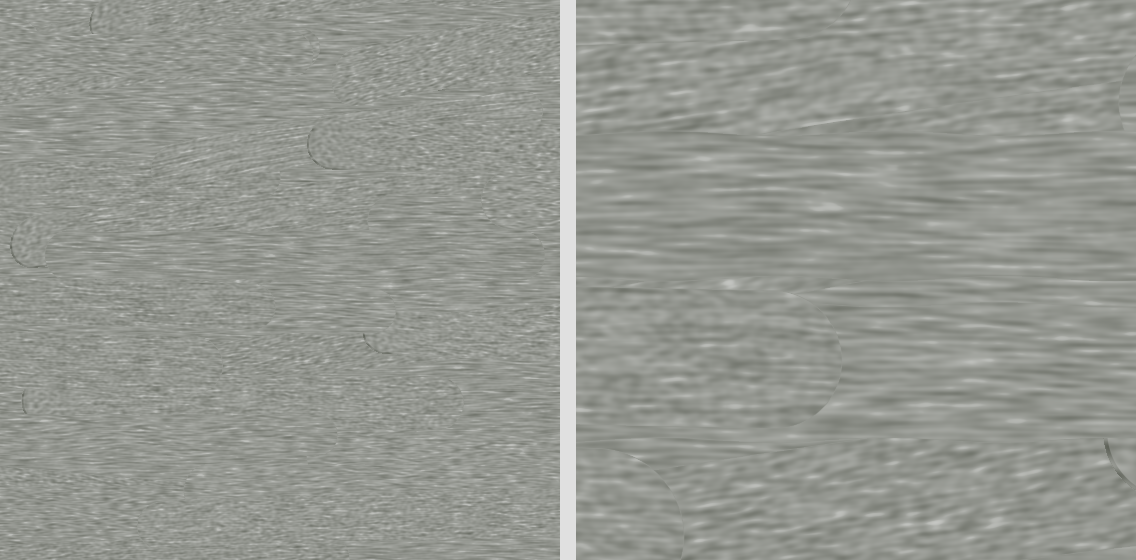
Left, the full canvas; right, a detail of the centre.
This texture map is drawn by a Shadertoy shader. Its source:

```glsl
// Grey-green brushed paint: long, overlapping, nearly horizontal strokes.
// A cheap loop finds the uppermost bent capsule at each point; its bristle
// marks, grain and bumpy round start are then drawn once with gradient noise.

const int STROKES = 40;
const vec3 SHADOW = vec3(0.495, 0.507, 0.477);
const vec3 PALE = vec3(0.665, 0.673, 0.653);

struct Stroke {
    vec2 local;     // x along the bristles, y across them
    float dist;     // signed distance to the outline
    float radius;
    float seed;
    float tilted;   // 1 when the stroke rises or sinks
    float loaded;   // 1 when it starts with thick paint
};

// Random gradient at a lattice corner, projected on the offset to it
float corner(ivec2 cell, vec2 offset) {
    uint h = uint(cell.x) * 374761393u + uint(cell.y) * 668265263u;
    h = (h ^ (h >> 13u)) * 1274126177u;
    h ^= h >> 16u;
    vec2 slope = vec2(h & 255u, (h >> 8u) & 255u) / 127.5 - 1.0;
    return 1.2 * dot(slope, offset);
}

// Gradient noise, about -0.7 to 0.7
float gradientNoise(vec2 p) {
    ivec2 cell = ivec2(floor(p));
    vec2 f = fract(p);
    vec2 w = f * f * (3.0 - 2.0 * f);
    float low = mix(corner(cell, f),
                    corner(cell + ivec2(1, 0), f - vec2(1, 0)), w.x);
    float high = mix(corner(cell + ivec2(0, 1), f - vec2(0, 1)),
                     corner(cell + ivec2(1, 1), f - vec2(1, 1)), w.x);
    return mix(low, high, w.y);
}

// Signed distance to a straight round-ended band starting at the origin
float bandDistance(vec2 p, float len, float radius) {
    return length(vec2(p.x - clamp(p.x, 0.0, len), p.y)) - radius;
}

// Places one stroke by its seed and bends the canvas into its space
Stroke makeStroke(vec2 uv, float seed) {
    vec4 r = fract(sin(seed * vec4(12.99, 78.23, 37.72, 93.97)) * 4375.85);
    float tilted = step(0.48, r.x);
    float slope = tilted * mix(-0.13, 0.26, r.y);
    float radius = mix(0.034, 0.052, r.z);
    float len = mix(0.4, 1.1, fract(r.z * 7.0));
    vec2 start = vec2(mix(-0.6, 0.95, r.w), fract(seed * 0.618) * 1.1 - 0.05);

    vec2 p = uv - start;
    p.y -= slope * p.x * (1.0 - 0.35 * p.x);
    p.y *= inversesqrt(1.0 + slope * slope);
    float loaded = tilted * step(0.3, fract(r.w * 9.0));
    float wear = 0.0015 * sin(p.x * 47.0 + seed) * (1.0 - loaded);
    float d = bandDistance(p, len, radius) + wear;
    return Stroke(p, d, radius, seed, tilted, loaded);
}

// Bristle marks with grain and a few light glints, centred on zero
float bristleMarks(vec2 p, float seed, float streak, float grain) {
    vec2 shift = vec2(61.7, 37.3) * seed;
    float broad = gradientNoise(p * vec2(streak, 130.0) + shift);
    float fine = gradientNoise(p * vec2(streak * 2.5, 290.0) - shift);
    float speck = gradientNoise(p * vec2(120.0, 230.0) + shift.yx);
    float glint = smoothstep(0.32, 0.6, fine + 0.4 * speck);
    return (0.55 * broad + 0.95 * fine) * (1.0 - 0.35 * grain)
         + 0.9 * grain * speck + 0.25 * glint;
}

// Bumps of thick paint, centred on zero
float daubMarks(vec2 p, float seed) {
    return 1.1 * gradientNoise(p * vec2(105.0, 170.0) + seed * 23.1);
}

// Thin shadow on the lower left of a round start
float rimShadow(Stroke s, float pixel) {
    float line = 1.0 - smoothstep(0.001, 0.001 + 1.5 * pixel, abs(s.dist + 0.001));
    float facing = smoothstep(-0.1, 0.7, dot(s.local, vec2(-0.75, -0.66)) / s.radius);
    float broken = 0.75 + 0.25 * sin(s.local.y * 420.0 + s.seed);
    return s.loaded * line * facing * broken;
}

void mainImage(out vec4 fragColor, in vec2 fragCoord) {
    vec2 uv = fragCoord / iResolution.xy;
    float pixel = 1.0 / iResolution.y;

    // Find the uppermost stroke and the distance to the nearest visible edge
    Stroke top = Stroke(uv, -1.0, 1.0, 0.5, 0.0, 0.0);
    float edge = 1.0;
    for (int i = 1; i <= STROKES; i++) {
        Stroke s = makeStroke(uv, float(i));
        if (s.dist < 0.0) {
            top = s;
            edge = -s.dist;
        } else {
            edge = min(edge, s.dist);
        }
    }

    // Paint it once, easing the marks out where two strokes meet
    vec2 p = top.local;
    p.y += 0.0012 * sin(p.x * 19.0 + p.y * 40.0 + top.seed);
    float streak = mix(9.0, 30.0, fract(top.seed * 0.371));
    float marks = bristleMarks(p, top.seed, streak, mix(0.18, 0.62, top.tilted));
    float daub = top.loaded * (1.0 - smoothstep(-0.01, 0.085, p.x));
    marks = mix(marks, daubMarks(p, top.seed), 0.75 * daub);
    marks += 0.09 * (fract(top.seed * 0.737) - 0.5);
    marks *= smoothstep(-0.5 * pixel, pixel, edge);

    float tone = 0.5 + marks - 0.85 * rimShadow(top, pixel);
    fragColor = vec4(mix(SHADOW, PALE, clamp(tone, -0.7, 1.7)), 1.0);
}
```
